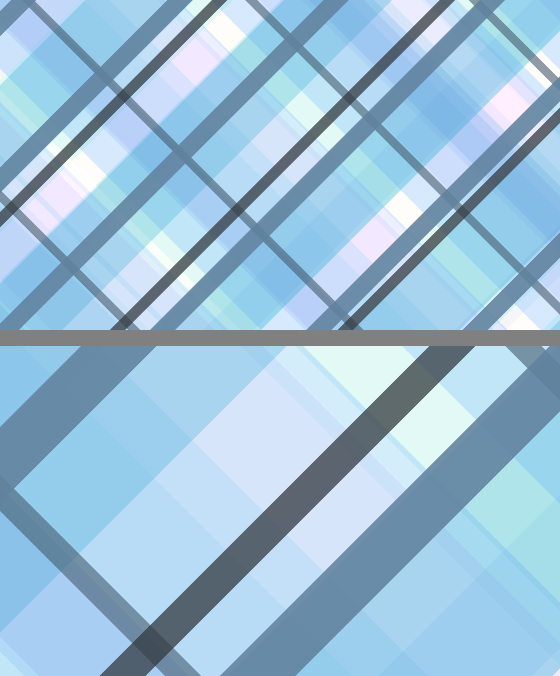
Top, the full canvas; bottom, a detail of the centre.
A WebGL 1 fragment shader for this pattern:

```glsl
precision highp float;
// Diagonal plaid: overlapping pale blue, mint and lavender bands under slate and dark stripes.

uniform vec2 u_resolution;

const vec3 SKY = vec3(0.58, 0.80, 0.925);
const vec3 STEEL = vec3(0.38, 0.51, 0.62);
const vec3 SLATE = vec3(0.27, 0.36, 0.43);
const vec3 CHARCOAL = vec3(0.20, 0.227, 0.25);

// Coverage of a stripe of given width, repeated every period around center.
float stripe(float t, float center, float period, float width, float blur) {
    float dist = abs(fract((t - center) / period + 0.5) - 0.5) * period;
    return 1.0 - smoothstep(-0.5, 0.5, (dist - 0.5 * width) / blur);
}

// Tint of the bands rising to the right.
vec3 risingTint(float t, float blur) {
    vec3 glow = vec3(0.14, 0.06, 0.04) * stripe(t, 0.7235, 0.602, 0.274, blur);
    vec3 lilac = vec3(0.08, 0.01, 0.02);
    glow += lilac * stripe(t, 0.779, 1.084, 0.146, blur);
    glow += lilac * stripe(t, 0.166, 2.400, 0.155, blur);
    glow -= vec3(0.03, 0.02, 0.005) * stripe(t, 0.929, 0.763, 0.155, blur);
    return glow;
}

// Tint of the bands falling to the right.
vec3 fallingTint(float t, float blur) {
    vec3 deep = vec3(-0.04, -0.04, -0.01);
    vec3 pale = vec3(0.05, 0.02, 0.01);
    vec3 tint = vec3(0.09, 0.06, -0.01) * stripe(t, 0.5885, 0.847, 0.100, blur);
    tint += vec3(0.02, 0.035, 0.005) * stripe(t, 0.6416, 0.847, 0.288, blur);
    tint += deep * stripe(t, 0.0066, 1.013, 0.166, blur);
    tint += deep * 0.6 * stripe(t, -0.7345, 1.759, 0.221, blur);
    tint += pale * stripe(t, 0.431, 0.801, 0.199, blur);
    tint += pale * 0.6 * stripe(t, 0.365, 0.801, 0.221, blur);
    tint += pale * stripe(t, -0.5487, 1.781, 0.110, blur);
    return tint;
}

void main() {
    vec2 p = gl_FragCoord.xy / u_resolution.y;
    float rising = p.x + 1.0 - p.y;
    float falling = p.x - 1.0 + p.y;
    float blur = 1.4 / u_resolution.y;

    // Soft bands, reinforcing each other where they cross
    vec3 across = risingTint(rising, blur);
    vec3 down = fallingTint(falling, blur);
    vec3 color = clamp(SKY + across + down + 4.0 * across * down, 0.0, 1.0);

    // Translucent stripes
    color = mix(color, SLATE, 0.60 * stripe(falling, 0.084, 0.677, 0.0365, blur));
    color = mix(color, STEEL, 0.88 * stripe(rising, 1.019, 0.4735, 0.0763, blur));
    color = mix(color, CHARCOAL, 0.75 * stripe(rising, 1.356, 0.690, 0.0465, blur));

    gl_FragColor = vec4(color, 1.0);
}
```
